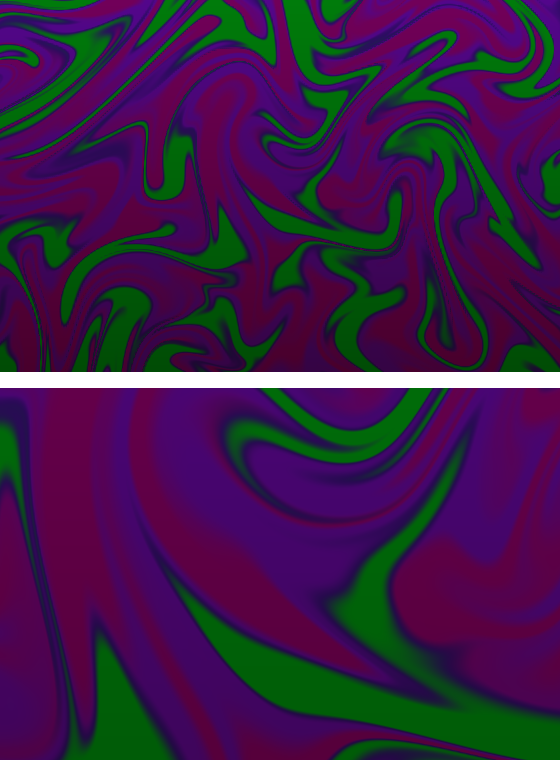
Top: the whole. Bottom: its middle third, enlarged.
A Shadertoy shader for this background:

```glsl
#define SWIRL_FREQ 12.5
#define SWIRL_GROWTH 1.2
#define SWIRL_SHEAR 0.98
#define SWIRL_STEPS 6
#define INK_FREQ 16.0
#define GREEN_LEVEL 0.82
#define EDGE_SOFTNESS 0.3
#define HALO_WIDTH 0.4
#define GREEN vec3(0.00, 0.39, 0.03)
#define INDIGO vec3(0.14, 0.04, 0.28)
#define VIOLET vec3(0.27, 0.02, 0.39)
#define MAGENTA vec3(0.37, 0.00, 0.25)

mat2 rotation(float angle) {
    float c = cos(angle), s = sin(angle);
    return mat2(c, s, -s, c);
}

// Alternating sine shears stir the plane while preserving area
vec2 stir(vec2 p) {
    float freq = SWIRL_FREQ;
    for (int i = 0; i < SWIRL_STEPS; i++) {
        float phase = float(i) * 2.4;
        p = rotation(1.1) * p;
        p.x += SWIRL_SHEAR / freq * sin(freq * p.y + phase + 0.8);
        p.y += SWIRL_SHEAR / freq * sin(freq * p.x + phase * 1.7 + 2.1);
        freq *= SWIRL_GROWTH;
    }
    return p;
}

// Plane waves in spread directions, roughly unit deviation
float layeredSines(vec2 p, float freq, float seed) {
    float sum = 0.0;
    float amplitude = 1.0;
    for (int i = 0; i < 5; i++) {
        float angle = float(i) * 2.4 + seed;
        vec2 direction = vec2(cos(angle), sin(angle));
        sum += amplitude * sin(freq * dot(p, direction) + seed * 3.7 + float(i) * 1.9);
        amplitude *= 0.8;
        freq *= 1.27;
    }
    return sum * 0.9;
}

void mainImage(out vec4 fragColor, in vec2 fragCoord) {
    vec2 uv = fragCoord / iResolution.xy;
    vec2 p = fragCoord / iResolution.y;

    // Broad sways keep the stirred cells from repeating
    p += 0.13 * sin(3.7 * p.yx + vec2(0.4, 2.2));
    p += 0.06 * sin(7.9 * p.yx + vec2(3.1, 0.9)) + vec2(3.3, 1.7);
    vec2 q = stir(p);

    // Inks carried along by the flow
    float ink = layeredSines(q, INK_FREQ, 0.6);
    float streak = layeredSines(q, INK_FREQ * 1.6, 2.9);
    float bed = 0.75 * streak - 0.7 * ink - 0.4;
    float soft = max(EDGE_SOFTNESS, fwidth(ink));
    float bedSoft = max(0.9, fwidth(bed));

    // Magenta and violet bed, indigo halo, green pools
    vec3 color = mix(VIOLET, MAGENTA, smoothstep(-bedSoft, bedSoft, bed));
    float halo = smoothstep(GREEN_LEVEL - HALO_WIDTH - soft, GREEN_LEVEL - soft * 0.5, ink);
    color = mix(color, INDIGO, halo);
    float pool = smoothstep(GREEN_LEVEL - soft, GREEN_LEVEL + soft, ink);
    color = mix(color, GREEN, pool);

    // Light falls off toward the bottom, bluer at the top
    color *= mix(vec3(0.76, 0.76, 0.68), vec3(1.2, 1.24, 1.4), uv.y);
    fragColor = vec4(color, 1.0);
}
```
